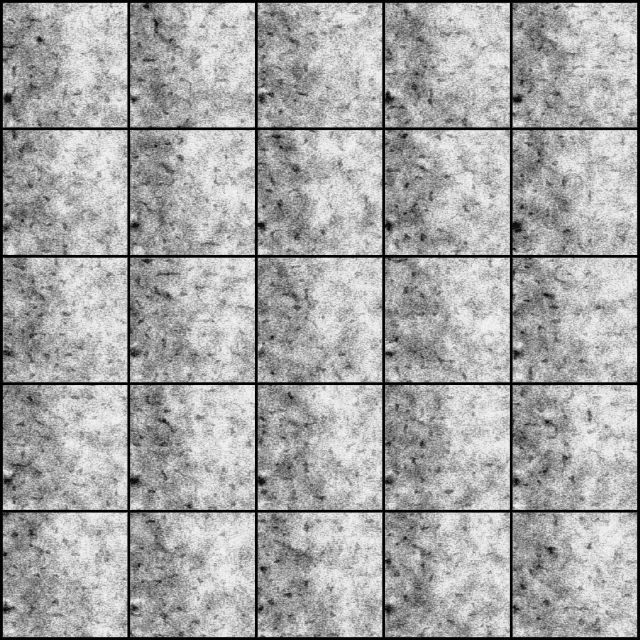
This pattern is drawn by a WebGL 2 fragment shader. Its source:

```glsl
#version 300 es
precision highp float;
// Five by five grid of mottled grey stone tiles with thin black joints.

uniform vec2 u_resolution;
out vec4 fragColor;

// Unit gradient at a lattice point, from an integer hash
vec2 gradient(ivec2 cell) {
    uint h = uint(cell.x) * 1597334677u ^ uint(cell.y) * 3812015801u;
    h = (h ^ (h >> 15)) * 2246822519u;
    h = (h ^ (h >> 13)) * 3266489917u;
    float angle = float((h ^ (h >> 16)) & 65535u) * 6.28319 / 65536.0;
    return vec2(cos(angle), sin(angle));
}

float gradientNoise(vec2 p) {
    ivec2 i = ivec2(floor(p));
    vec2 f = fract(p);
    vec2 w = f * f * f * (f * (f * 6.0 - 15.0) + 10.0);
    float a = dot(gradient(i), f);
    float b = dot(gradient(i + ivec2(1, 0)), f - vec2(1, 0));
    float c = dot(gradient(i + ivec2(0, 1)), f - vec2(0, 1));
    float d = dot(gradient(i + ivec2(1, 1)), f - vec2(1, 1));
    return mix(mix(a, b, w.x), mix(c, d, w.x), w.y);
}

float fbm(vec2 p, vec2 seed) {
    float sum = 0.0, amplitude = 1.0;
    for (int i = 0; i < 5; i++) {
        sum += amplitude * gradientNoise(p + seed);
        p = mat2(1.6, 1.2, -1.2, 1.6) * p;
        seed += 19.37;
        amplitude *= 0.72;
    }
    return sum;
}

// Soft round blot, 1 at its centre
float blot(vec2 p, vec2 centre, vec2 radius) {
    vec2 q = (p - centre) / radius;
    return exp(-dot(q, q));
}

float stone(vec2 p, vec2 id) {
    vec2 seed = id * vec2(71.31, 83.57) + 211.0;

    // Dark left side and pale upper right, with a ragged border
    float border = p.x + 0.22 * (p.y - 0.5) + 0.13 * gradientNoise(p * 4.0 + seed);
    float tone = mix(0.58, 0.84, smoothstep(0.2, 0.68, border));
    tone -= 0.07 * smoothstep(0.5, 0.2, p.y) * smoothstep(0.3, 0.7, p.x);
    tone += 0.07 * smoothstep(0.3, 0.0, p.y) * smoothstep(0.6, 0.1, p.x);

    // Mottling: one layer shared by all tiles, one of its own for each
    tone += 0.11 * fbm(p * 7.0, vec2(43.7, 91.2));
    tone += 0.25 * fbm(p * 5.5, seed + 37.0);

    // Small dark flecks, denser on the left
    float fleck = gradientNoise(p * vec2(15.0, 19.0) + seed + 13.0);
    tone -= mix(0.32, 0.2, p.x) * smoothstep(0.2, 0.52, fleck);

    // Marks that recur in every tile
    vec2 warped = p + 0.03 * vec2(gradientNoise(p * 18.0 + seed), gradientNoise(p * 18.0 - seed + 900.0));
    tone -= 0.5 * blot(warped, vec2(0.035, 0.235), vec2(0.04, 0.035));
    tone += 0.3 * blot(warped, vec2(0.06, 0.3), vec2(0.04, 0.025));
    tone += 0.25 * blot(warped, vec2(0.07, 0.05), vec2(0.04, 0.03));
    tone -= 0.28 * blot(warped + vec2(0.0, 0.5 * (p.x - 0.3)), vec2(0.3, 0.69), vec2(0.055, 0.025));
    tone -= 0.16 * blot(warped, vec2(0.24, 0.85), vec2(0.07, 0.035));
    tone -= 0.18 * blot(warped, vec2(0.03, 0.55), vec2(0.05, 0.025));

    // Fine grain, slightly drawn out sideways
    tone += 0.22 * gradientNoise(p * vec2(46.0, 68.0) + seed);
    tone += 0.2 * gradientNoise(p * vec2(75.0, 97.0) + seed + 57.0);

    // Soft ceiling for the pale areas
    tone = tone > 0.8 ? 0.8 + 0.17 * (1.0 - exp(-(tone - 0.8) / 0.17)) : tone;
    return clamp(tone, 0.06, 0.98);
}

void main() {
    vec2 uv = gl_FragCoord.xy / u_resolution;
    float jointWidth = 0.0043;
    float pitch = (1.0 - jointWidth) / 5.0;

    // Tile index and place within the tile, with a full joint at each rim
    vec2 grid = (uv - 0.5 * jointWidth) / pitch;
    vec2 id = clamp(floor(grid), 0.0, 4.0);
    vec2 p = grid - id;

    // Joints, smoothed over one pixel
    vec2 toLine = min(abs(p), abs(1.0 - p)) * pitch;
    float edge = 0.5 / min(u_resolution.x, u_resolution.y);
    float inside = smoothstep(-edge, edge, min(toLine.x, toLine.y) - 0.5 * jointWidth);

    fragColor = vec4(vec3(stone(p, id) * inside), 1.0);
}
```
